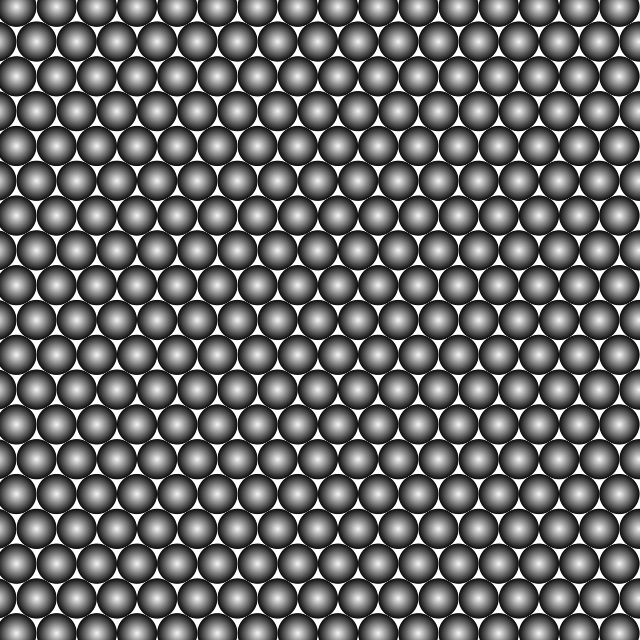
Reproduce this pattern procedurally as a WebGL 2 fragment shader.

```glsl
#version 300 es
precision highp float;
// Hexagonally packed grey spheres, bright at the centre and dark at the rim, on white.

#define PITCH 0.0628              // spacing of neighbours in a row, in canvas widths
#define ANCHOR vec2(0.4967, 0.5)  // centre of one sphere
#define RADIUS 0.5                // sphere radius, in pitches
#define CORE_GREY 0.96
#define RIM_GREY 0.035
#define GAP_GREY 1.0

uniform vec2 u_resolution;
out vec4 fragColor;

const vec2 CELL = vec2(1.0, 1.7320508);  // rectangle holding two lattice points

// Distance to the nearest point of a rectangular grid.
float gridDistance(vec2 p) {
    return length(p - CELL * round(p / CELL));
}

// The triangular lattice is two rectangular grids, offset by half a cell.
float latticeDistance(vec2 p) {
    return min(gridDistance(p), gridDistance(p - 0.5 * CELL));
}

void main() {
    float canvasSize = min(u_resolution.x, u_resolution.y);
    vec2 uv = (gl_FragCoord.xy - 0.5 * u_resolution) / canvasSize + 0.5;
    float pixel = 1.0 / (canvasSize * PITCH);

    float dist = latticeDistance((uv - ANCHOR) / PITCH);

    // Linear radial falloff inside each sphere.
    float sphereGrey = mix(CORE_GREY, RIM_GREY, min(dist / RADIUS, 1.0));

    // Smooth rim against the white gaps.
    float gap = smoothstep(-0.6 * pixel, 0.6 * pixel, dist - RADIUS);
    fragColor = vec4(vec3(mix(sphereGrey, GAP_GREY, gap)), 1.0);
}
```
